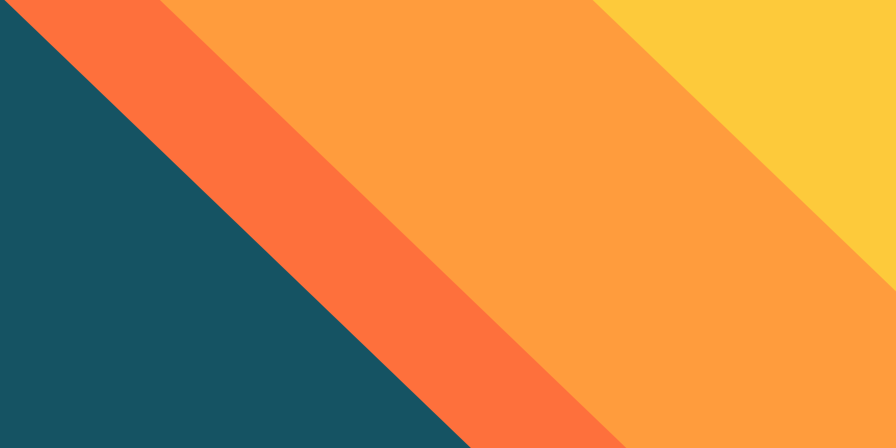
A WebGL 1 fragment shader for this background:

```glsl
precision highp float;
// Flat diagonal bands of teal, coral, orange and yellow, falling to the right.

uniform vec2 u_resolution;

const vec3 TEAL   = vec3(0.082, 0.327, 0.390);
const vec3 CORAL  = vec3(0.998, 0.440, 0.235);
const vec3 ORANGE = vec3(1.000, 0.612, 0.240);
const vec3 YELLOW = vec3(0.992, 0.792, 0.230);

// Horizontal travel of every edge from the top to the bottom of the canvas
const float EDGE_RUN = 1.041;

// Signed distance to a slanted edge that meets the top at topX; positive on its right
float edgeDistance(vec2 p, float topX, float run) {
    return (p.x - topX - run * (1.0 - p.y)) / length(vec2(1.0, run));
}

// Paints a colour over everything to the right of an edge
vec3 paintRight(vec3 base, vec3 paint, float dist, float pixel) {
    return mix(base, paint, smoothstep(-0.7 * pixel, 0.7 * pixel, dist));
}

void main() {
    // Canvas height is one unit
    vec2 p = gl_FragCoord.xy / u_resolution.y;
    float pixel = 1.0 / u_resolution.y;

    // Bands layered from left to right
    vec3 color = TEAL;
    color = paintRight(color, CORAL,  edgeDistance(p, 0.010, EDGE_RUN), pixel);
    color = paintRight(color, ORANGE, edgeDistance(p, 0.357, EDGE_RUN), pixel);
    color = paintRight(color, YELLOW, edgeDistance(p, 1.323, EDGE_RUN), pixel);

    gl_FragColor = vec4(color, 1.0);
}
```
